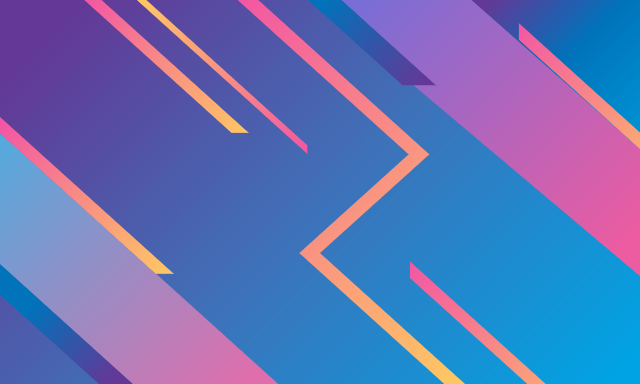
Give the GLSL for this background, as a Shadertoy shader.

```glsl
// Diagonal ribbons and wide bands with colour gradients over a purple-to-cyan field.

const float ASPECT = 1.67;  // layout width in units of canvas height
const float RUN = 1.11;     // sideways travel of a diagonal per unit of drop

const vec3 PURPLE = vec3(0.39, 0.22, 0.59);
const vec3 INDIGO = vec3(0.25, 0.44, 0.72);
const vec3 CYAN   = vec3(0.00, 0.64, 0.89);
const vec3 BLUE   = vec3(0.00, 0.45, 0.73);
const vec3 AZURE  = vec3(0.00, 0.56, 0.82);
const vec3 VIOLET = vec3(0.47, 0.43, 0.84);
const vec3 ROSE   = vec3(0.93, 0.36, 0.63);
const vec3 SKY    = vec3(0.34, 0.66, 0.86);
const vec3 MAUVE  = vec3(0.88, 0.43, 0.67);
const vec3 PINK   = vec3(0.95, 0.34, 0.64);
const vec3 YELLOW = vec3(1.00, 0.78, 0.39);

// Position between two values, limited to 0..1
float ramp(float start, float end, float x) {
    return clamp((x - start) / (end - start), 0.0, 1.0);
}

// Signed distance to a diagonal leaving the top edge at topX; positive on its right
float edge(vec2 p, float topX, float run) {
    return (p.x - topX - run * (1.0 - p.y)) / sqrt(1.0 + run * run);
}

// Distance to the strip between two parallel diagonals
float strip(vec2 p, float left, float right) {
    return max(-edge(p, left, RUN), edge(p, right, RUN));
}

// Reverses the diagonal between two depths, which bends a strip into a zigzag
vec2 zigzag(vec2 p, float top, float bottom) {
    return vec2(p.x, p.y + 2.0 * clamp(1.0 - p.y - top, 0.0, bottom - top));
}

// Lays a shape with a smooth edge over the colour below
vec3 paint(vec3 below, vec3 colour, float dist) {
    return mix(below, colour, clamp(0.5 - dist * iResolution.y, 0.0, 1.0));
}

// Field gradient running from the top left to the bottom right
vec3 background(float diag) {
    float t = ramp(0.217, 2.587, diag);
    vec3 col = mix(PURPLE, INDIGO, ramp(0.0, 0.47, t));
    return mix(col, CYAN, ramp(0.47, 1.0, t));
}

vec3 addBands(vec3 col, vec2 p, float diag) {
    // Upper right corner
    vec3 corner = mix(PURPLE, BLUE, ramp(1.272, 1.63, diag));
    corner = mix(corner, AZURE, ramp(1.63, 1.974, diag));
    col = paint(col, corner, -edge(p, 1.23, 1.135));

    // Violet to rose band and the dark strip along its upper end
    float band = max(-edge(p, 0.815, 1.189), edge(p, 1.23, 1.135));
    col = paint(col, mix(VIOLET, ROSE, ramp(0.935, 2.283, diag)), band);
    float shade = max(strip(p, 0.804, 0.891), 0.778 - p.y);
    col = paint(col, mix(BLUE, PURPLE, ramp(0.848, 1.326, diag)), shade);

    // Lower left band and the dark strip under it
    vec3 dark = mix(BLUE, PURPLE, ramp(0.88, 1.283, diag));
    col = paint(col, dark, strip(p, -0.852, -0.763));
    vec3 pale = mix(SKY, MAUVE, ramp(0.391, 1.652, diag));
    return paint(col, pale, strip(p, -0.763, -0.384));
}

// Ribbon that blends from pink at diagonal position span.x to yellow at span.y
vec3 ribbon(vec3 below, float dist, vec2 span, float diag) {
    return paint(below, mix(PINK, YELLOW, ramp(span.x, span.y, diag)), dist);
}

vec3 addRibbons(vec3 col, vec2 p, float diag) {
    // Ribbons cut off level at the bottom
    col = ribbon(col, max(strip(p, 0.220, 0.265), 0.654 - p.y), vec2(0.22, 0.993), diag);
    col = ribbon(col, max(strip(p, -0.385, -0.338), 0.287 - p.y), vec2(0.326, 1.152), diag);

    // Ribbons cut off upright at one side
    col = ribbon(col, max(strip(p, 0.357, 0.382), p.x - 0.802), vec2(1.2, 0.37), diag);
    col = ribbon(col, max(strip(p, 1.239, 1.287), 1.354 - p.x), vec2(1.41, 2.3), diag);
    col = ribbon(col, max(strip(p, 0.266, 0.314), 1.070 - p.x), vec2(1.75, 2.74), diag);

    // Central zigzag
    vec2 bent = zigzag(p, 0.402, 0.659);
    return ribbon(col, strip(bent, 0.620, 0.674), vec2(0.62, 2.185), diag);
}

void mainImage(out vec4 fragColor, in vec2 fragCoord) {
    vec2 p = fragCoord / iResolution.xy * vec2(ASPECT, 1.0);
    float diag = p.x + 1.0 - p.y;

    vec3 col = background(diag);
    col = addBands(col, p, diag);
    col = addRibbons(col, p, diag);
    fragColor = vec4(col, 1.0);
}
```
